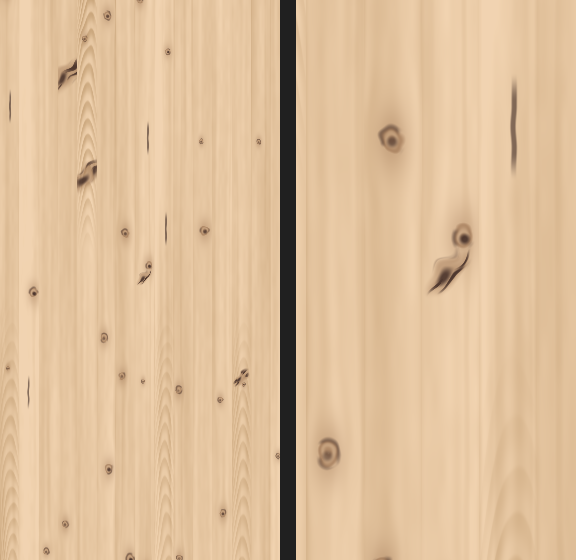
Left: the whole. Right: its middle third, enlarged.
Write a Shadertoy shader that draws this texture.

```glsl
// Pale knotty pine panel glued up from narrow upright staves.
// Each stave gets its own tone, streaky noise grain and hashed knots;
// some staves add nested arch grain, and a few carry slanted bark scars.

const float STAVES = 14.5;   // staves across the canvas width
const float KNOT_CELL = 0.5; // height of one knot cell, in canvas widths

const vec3 TAN_WOOD = vec3(0.79, 0.65, 0.485);
const vec3 CREAM_WOOD = vec3(0.93, 0.81, 0.67);
const vec3 KNOT_BROWN = vec3(0.62, 0.46, 0.33);
const vec3 BARK_DARK = vec3(0.24, 0.16, 0.14);

float hash(vec2 p) {
    vec3 q = fract(vec3(p.xyx) * 0.1031);
    q += dot(q, q.yzx + 33.33);
    return fract((q.x + q.y) * q.z);
}

float noise(vec2 p) {
    vec2 i = floor(p), f = fract(p);
    f = f * f * (3.0 - 2.0 * f);
    vec2 e = vec2(1.0, 0.0);
    return mix(mix(hash(i), hash(i + e), f.x),
               mix(hash(i + e.yx), hash(i + e.xx), f.x), f.y);
}

// Falls from 1 at or below lo to 0 at or above hi.
float fade(float lo, float hi, float v) {
    return 1.0 - smoothstep(lo, hi, v);
}

// Round knot: x = brown stain, y = dark core and rim.
vec2 knot(vec2 q, float r, float seed) {
    float wobble = 0.35 * (noise(q / r * 1.3 + seed * 91.0) - 0.5);
    float d = length(q * vec2(1.0, 0.82)) / r + wobble;
    float halo = 0.4 * exp(-dot(q, q * vec2(1.0, 0.25)) / (r * r * 1.6));
    float rings = 0.8 + 0.2 * sin(d * 11.0);
    float body = 0.75 * rings * fade(0.7, 1.15, d);
    float rim = smoothstep(0.55, 0.85, d) * fade(0.85, 1.15, d);
    rim *= smoothstep(0.35, 0.75, noise(q / r + seed * 37.0));
    vec2 coreShift = r * 0.4 * vec2(seed - 0.5, -0.5);
    float core = fade(0.15, 0.6, length(q - coreShift) / r);
    return vec2(max(body, halo), max(0.45 * rim, core * mix(0.25, 0.9, seed)));
}

// Thin upright resin slit.
float slit(vec2 q) {
    float bend = 0.003 * (noise(vec2(q.y * 40.0, 3.0)) - 0.5);
    return 0.6 * fade(0.0015, 0.0045, abs(q.x + bend)) * fade(0.03, 0.065, abs(q.y));
}

// Slanted bark scar: x = brown stain, y = dark streaks.
vec2 scar(vec2 q, float size, float seed) {
    vec2 a = mat2(0.8, 0.6, -0.6, 0.8) * q / size; // lean to the upper right
    a = vec2(0.8 * q.x - 0.6 * q.y, 0.6 * q.x + 0.8 * q.y) / size;
    a.x += 0.35 * (noise(a * 2.0 + seed) - 0.5);
    float shape = fade(0.5, 1.1, length(a * vec2(2.0, 0.9)));
    float streak = noise(vec2(a.x * 8.0, a.y * 1.6) + seed * 7.0);
    float core = fade(0.1, 0.45, length(a * vec2(1.8, 0.9) + vec2(0.0, 0.25)));
    float dark = max(smoothstep(0.5, 0.8, streak) * 0.85, core * 0.8);
    return shape * vec2(0.4 + 0.35 * streak, dark);
}

// Nested arches with their tips upward; s runs across the stave.
float archGrain(float s, float y, float seed) {
    float bend = s - 0.12 + 0.25 * (noise(vec2(y * 3.0, seed)) - 0.5);
    float wobble = 0.8 * noise(vec2(s * 2.0, y * 5.0) + seed);
    float f = fract(y * 16.0 + 8.0 * bend * bend + wobble);
    float line = smoothstep(0.1, 0.8, f) * fade(0.82, 1.0, f);
    return line * mix(0.3, 1.0, fade(0.25, 0.5, abs(s)));
}

void mainImage(out vec4 fragColor, in vec2 fragCoord) {
    vec2 p = fragCoord / iResolution.x;
    float id = floor(p.x * STAVES);
    float s = fract(p.x * STAVES) - 0.5;
    float offset = hash(vec2(id, 5.0));
    vec2 marks = vec2(0.0);
    float grainX = p.x;

    // Knots and slits, which also push the grain aside
    for (int j = -1; j <= 1; j++) {
        float cell = floor(p.y / KNOT_CELL + offset) + float(j);
        vec2 key = vec2(id, cell + 20.0);
        float kind = hash(key + 0.5);
        if (kind > 0.5) continue;
        float place = hash(key + 11.3), seed = hash(key + 27.7);
        vec2 centre = vec2((id + 0.5 + 0.5 * (seed - 0.5)) / STAVES,
                           (cell + 0.2 + 0.6 * place - offset) * KNOT_CELL);
        vec2 q = p - centre;
        if (kind < 0.05) {
            marks.y = max(marks.y, slit(q));
        } else {
            float r = mix(0.007, 0.018, hash(key + 41.9));
            vec2 b = q / (r * vec2(2.0, 4.5));
            grainX -= 0.6 * q.x * exp(-dot(b, b));
            marks = max(marks, knot(q, r, seed));
        }
    }

    // Bark scars stepping down the panel, cut off at stave edges
    for (int i = 0; i < 4; i++) {
        float n = float(i);
        float home = 3.0 + n + floor(0.67 * n * n);
        vec2 centre = vec2((home + 0.5) / STAVES, 1.73 - 0.36 * n);
        float size = i < 2 ? 0.075 : 0.036;
        if (home == id) marks = max(marks, scar(p - centre, size, n + 2.0));
    }

    // Wood tone: stave, broad bands, fine fibres and pores
    float drift = grainX + 0.006 * noise(vec2(id * 9.0, p.y * 2.5));
    float shift = id * 13.7;
    float tone = 0.83 + 0.4 * (hash(vec2(id, 71.0)) - 0.5);
    tone += 0.42 * (noise(vec2(drift * 30.0, p.y * 0.9 + shift)) - 0.5);
    tone += 0.36 * (noise(vec2(drift * 95.0, p.y * 1.6 + shift)) - 0.5);
    tone += 0.12 * (noise(vec2(drift * 120.0, p.y * 22.0)) - 0.5);
    tone -= 0.22 * smoothstep(0.7, 0.95, noise(vec2(drift * 80.0, p.y * 0.7 - shift)));

    // Arch grain: bold near the top of one stave, softer elsewhere
    float bold = id == 4.0 ? smoothstep(1.05, 1.4, p.y)
                           : 0.55 * fade(0.5, 1.0, p.y);
    float arched = mod(id, 4.0) == 0.0 ? bold : 0.0;
    float archX = s + (grainX - p.x) * STAVES;
    tone -= 0.75 * arched * archGrain(archX, p.y, id);

    // Faint glue seams
    tone -= 0.22 * offset * fade(0.0, 0.07, 0.5 - abs(s));

    vec3 colour = mix(TAN_WOOD, CREAM_WOOD, clamp(tone, -0.2, 1.12));
    colour = mix(colour, KNOT_BROWN, marks.x);
    colour = mix(colour, BARK_DARK, marks.y);
    fragColor = vec4(colour, 1.0);
}
```
